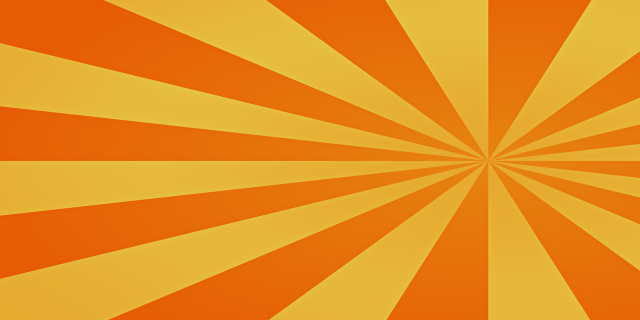
Reproduce this background procedurally as a WebGL 1 fragment shader.

```glsl
precision highp float;

uniform vec2 u_resolution;

#define CENTER vec2(0.763, 0.497)
#define RAY_PAIRS 12.0
#define SQUASH 0.418
#define RIM_WIDTH 0.0035
#define RIM_LIGHT 0.055
#define RIM_DARK 0.030

// Deep orange far away, warmer amber near the hub
vec3 orangeRay(float reach) {
  vec3 amber = vec3(0.90, 0.52, 0.062);
  vec3 deepOrange = vec3(0.90, 0.365, 0.018);
  return mix(amber, deepOrange, clamp(reach / 0.8, 0.0, 1.0));
}

// Golden ray with a soft bright band at mid distance, stronger above the hub
vec3 yellowRay(float reach, float height) {
  vec3 gold = vec3(0.90, 0.665, 0.19);
  vec3 lemon = vec3(0.90, 0.735, 0.24);
  float offset = (reach - 0.53) / 0.25;
  float band = exp(-offset * offset);
  float lift = 0.75 + 0.3 * smoothstep(-0.1, 0.15, height);
  return mix(gold, lemon, band * lift);
}

// Signed distance to the nearest ray edge, positive inside yellow rays
float rayDistance(vec2 p, vec2 q) {
  float r2 = max(dot(q, q), 1e-7);
  float angle = atan(q.y, q.x);
  float fromEdge = asin(clamp(sin(RAY_PAIRS * angle), -1.0, 1.0)) / RAY_PAIRS;
  vec2 slope = vec2(-q.y, q.x / SQUASH) / r2;
  return fromEdge / length(slope);
}

void main() {
  // Hub-centred coordinates, one unit per canvas width
  vec2 p = (gl_FragCoord.xy - CENTER * u_resolution) / u_resolution.x;
  p += vec2(1e-5);
  vec2 q = vec2(p.x, p.y / SQUASH);
  float reach = length(q);
  float pixel = 1.0 / u_resolution.x;

  // Alternating rays
  float d = rayDistance(p, q);
  float isYellow = smoothstep(-0.7 * pixel, 0.7 * pixel, d);
  vec3 color = mix(orangeRay(reach), yellowRay(reach, p.y), isYellow);

  // Thin light and dark rims along the edges, fading towards the hub
  float rim = exp(-abs(d) / RIM_WIDTH) * smoothstep(0.03, 0.25, reach);
  color += rim * mix(-RIM_DARK, RIM_LIGHT, isYellow) * vec3(0.0, 1.0, 0.6);

  gl_FragColor = vec4(clamp(color, 0.0, 1.0), 1.0);
}
```
